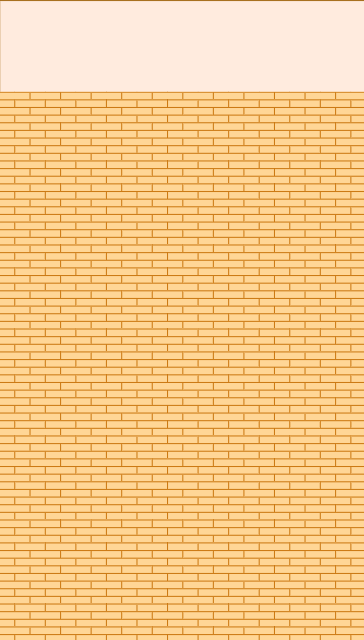
Give the GLSL for this pattern, as a WebGL 2 fragment shader.

```glsl
#version 300 es
precision highp float;
// A running-bond brick wall with thin ochre joints below a plain cream band.

uniform vec2 u_resolution;
out vec4 outColor;

// Share of a pixel of size px covered by a line of the given width at distance d.
float lineCoverage(float d, float width, float px) {
    float low = max(d - 0.5 * px, -0.5 * width);
    float high = min(d + 0.5 * px, 0.5 * width);
    return clamp((high - low) / px, 0.0, 1.0);
}

// Signed distance to the nearest multiple of period.
float repeatDistance(float x, float period) {
    return x - period * round(x / period);
}

void main() {
    // One unit is one brick course, measured down from the top left.
    float px = 83.78 / u_resolution.y;
    vec2 p = vec2(gl_FragCoord.x, u_resolution.y - gl_FragCoord.y) * px;
    float joint = 0.139;
    float bandBottom = 12.0;

    // Bricks four courses long, shifted by half a brick on odd courses
    float course = floor(p.y);
    float shift = 2.0 * mod(course, 2.0);
    float bed = lineCoverage(repeatDistance(p.y - 0.5 * joint, 1.0), joint, px);
    float head = lineCoverage(repeatDistance(p.x + 0.5 * joint - shift, 4.0), joint, px);
    float mortar = max(bed, head);
    vec3 wall = mix(vec3(1.0, 0.84, 0.59), vec3(0.80, 0.48, 0.08), mortar);

    // Cream band with a brown top rule and a faint left edge
    vec3 band = vec3(1.0, 0.92, 0.87);
    float topRule = lineCoverage(p.y - 0.5 * joint, joint, px);
    float leftEdge = lineCoverage(p.x, 0.06, px);
    band = mix(band, vec3(0.66, 0.44, 0.12), max(topRule, leftEdge));

    float belowBand = clamp((p.y - bandBottom) / px + 0.5, 0.0, 1.0);
    outColor = vec4(mix(band, wall, belowBand), 1.0);
}
```
